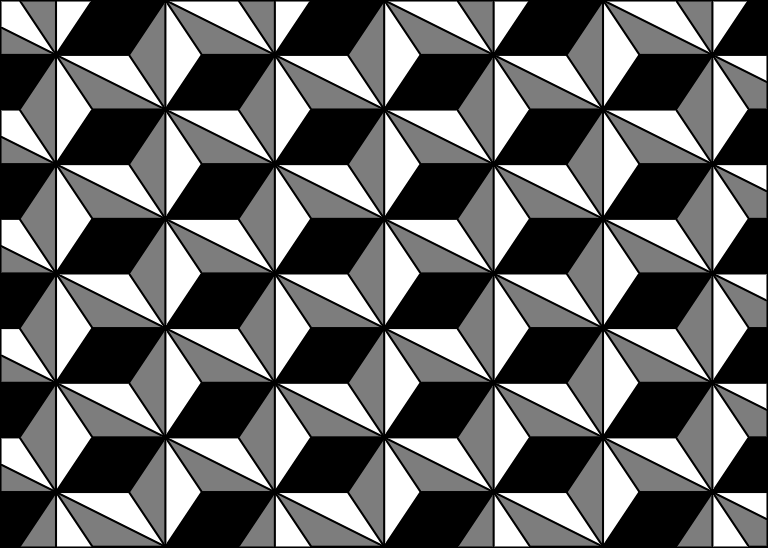
Give the GLSL for this pattern, as a WebGL 1 fragment shader.

```glsl
precision highp float;
// Tumbling three-tone blocks: black rhomboids, white and grey facets, thin black outlines.
// Each column is one tile wide and slides half a tile against its neighbours;
// facets come from slanted half-planes, outlines from distances to segments.

uniform vec2 u_resolution;

const vec2 REPEATS = vec2(7.02, 5.014);      // tiles across and down
const vec2 FIRST_NODE = vec2(0.512, 0.512);  // lowest left meeting point, in tiles
const float LINE_HALF_WIDTH = 0.0095;
const float NODE_RADIUS = 0.030;
const float FRAME_WIDTH = 0.014;
const float SKEW = 2.0 / 3.0;                // sideways run per unit of height
const float BLACK = 0.0;
const float GREY = 0.49;
const float WHITE = 1.0;

float segmentDistance(vec2 p, vec2 a, vec2 b) {
  vec2 along = b - a;
  float t = clamp(dot(p - a, along) / dot(along, along), 0.0, 1.0);
  return length(p - a - along * t);
}

// Flat tone of the facet under a point of the unit tile
float facetTone(vec2 p) {
  float slant = p.x - SKEW * min(p.y, 1.0 - p.y);
  if (slant < 0.0) return WHITE;
  if (slant > SKEW) return GREY;
  if (p.y < 0.5) return BLACK;
  return p.y > 1.0 - 0.5 * p.x ? WHITE : GREY;
}

// Distance to the nearest outline, with the tile's mirror symmetry folded in
float outlineDistance(vec2 p) {
  vec2 folded = vec2(p.x, min(p.y, 1.0 - p.y));
  vec2 rightNode = vec2(1.0, 0.5);
  vec2 innerLeft = vec2(0.5 * SKEW, 0.5);
  float d = min(p.x, 1.0 - p.x);
  d = min(d, segmentDistance(folded, vec2(0.0), innerLeft));
  d = min(d, segmentDistance(folded, vec2(SKEW, 0.0), rightNode));
  d = min(d, segmentDistance(folded, vec2(0.0), vec2(SKEW, 0.0)));
  d = min(d, segmentDistance(p, innerLeft, rightNode));
  return min(d, segmentDistance(p, vec2(0.0, 1.0), rightNode));
}

// Distance to the nearest point where the outlines meet
float nodeDistance(vec2 p) {
  float left = length(vec2(p.x, min(p.y, 1.0 - p.y)));
  return min(left, length(p - vec2(1.0, 0.5)));
}

// Soft-edged ink coverage inside a given reach
float ink(float d, float reach, float pixel) {
  return 1.0 - smoothstep(reach - 0.6 * pixel, reach + 0.6 * pixel, d);
}

void main() {
  vec2 uv = gl_FragCoord.xy / u_resolution;
  vec2 grid = uv * REPEATS - FIRST_NODE;
  float pixel = REPEATS.y / u_resolution.y;

  // Every other column is shifted by half a tile
  float column = floor(grid.x);
  vec2 tile = fract(vec2(grid.x, grid.y - 0.5 * mod(column, 2.0)));

  // Outlines, thickened where they meet
  float cover = ink(outlineDistance(tile), LINE_HALF_WIDTH, pixel);
  cover = max(cover, ink(nodeDistance(tile), NODE_RADIUS, pixel));

  // Thin frame around the canvas
  vec2 edge = min(uv, 1.0 - uv) * REPEATS;
  cover = max(cover, ink(min(edge.x, edge.y), FRAME_WIDTH, pixel));

  float tone = mix(facetTone(tile), BLACK, cover);
  gl_FragColor = vec4(vec3(tone), 1.0);
}
```
